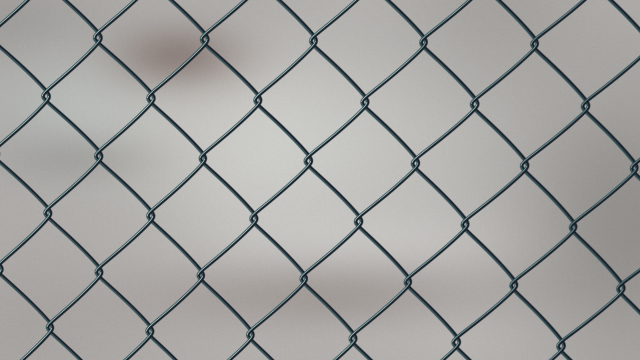
Write a WebGL 1 fragment shader that draws this pattern.

```glsl
precision highp float;

// Chain-link wire mesh in front of a soft, out-of-focus grey backdrop.
// A gently bent lattice is inverted per pixel; each wire is a rounded zigzag
// down its own column, hooked on its neighbours and shaded as a round rod.

uniform vec2 u_resolution;

const float PI = 3.14159265;
const float WIRE_RADIUS = 0.0050;
const vec2 CELL = vec2(0.2838, 0.1616);

float hash(vec2 p) {
  return fract(sin(dot(p, vec2(127.1, 311.7))) * 43758.5453);
}

float noise(vec2 p) {
  vec2 i = floor(p);
  vec2 f = fract(p);
  f = f * f * (3.0 - 2.0 * f);
  return mix(mix(hash(i), hash(i + vec2(1.0, 0.0)), f.x),
             mix(hash(i + vec2(0.0, 1.0)), hash(i + vec2(1.0, 1.0)), f.x), f.y);
}

float blob(vec2 p, vec2 center, vec2 radius) {
  vec2 d = (p - center) / radius;
  return exp(-dot(d, d));
}

// Blurred patches of light and shade.
vec3 backdrop(vec2 p) {
  vec3 warm = vec3(0.85, 1.05, 1.08);
  vec3 col = vec3(0.692, 0.682, 0.672);
  col += vec3(0.105, 0.115, 0.110) * blob(p, vec2(0.82, 0.60), vec2(0.46, 0.27));
  col += 0.055 * blob(p, vec2(1.05, 0.32), vec2(0.40, 0.09));
  col += 0.030 * blob(p, vec2(1.22, 0.06), vec2(0.45, 0.10));
  col += vec3(0.01, 0.03, 0.03) * blob(p, vec2(0.18, 0.72), vec2(0.22, 0.15));
  col -= 0.200 * warm * blob(p, vec2(0.50, 0.84), vec2(0.18, 0.085));
  col -= 0.080 * blob(p, vec2(0.00, 0.96), vec2(0.25, 0.13));
  col -= 0.075 * blob(p, vec2(0.24, 0.56), vec2(0.20, 0.07));
  col -= 0.130 * blob(p, vec2(1.76, 0.36), vec2(0.32, 0.34));
  col -= 0.040 * blob(p, vec2(1.50, 0.98), vec2(0.35, 0.18));
  col -= 0.080 * warm * blob(p, vec2(0.86, 0.18), vec2(0.45, 0.09));
  col -= 0.030 * warm * blob(p, vec2(0.12, 0.12), vec2(0.35, 0.20));
  return col + 0.035 * (noise(p * vec2(3.0, 5.0)) - 0.5);
}

// Lattice (column, row) to position, with y pointing down.
vec2 latticeToCanvas(vec2 g) {
  float cr = g.x * g.y;
  return CELL * g
       + vec2(-0.0102 + 0.00197 * g.x * g.x + 0.0049 * g.y - 0.0039 * cr,
              0.4270 - 0.0008 * g.y * g.y + 0.0067 * g.x + 0.0012 * cr);
}

// Fixed-point inverse of the slightly bent lattice.
vec2 canvasToLattice(vec2 q) {
  vec2 g = (q - vec2(0.0, 0.427)) / CELL;
  for (int i = 0; i < 6; i++) {
    g += (q - latticeToCanvas(g)) / CELL;
  }
  return g;
}

// Column of wire n at a given row: rounded zigzag that overshoots at each hook.
float wireColumn(float n, float row) {
  float t = acos(0.985 * cos(PI * (row + n))) / PI;
  float swing = mix(-0.14, 1.10, t) + 0.2 * t * (1.0 - t);
  float sway = 0.012 * (noise(vec2(n * 7.0, row)) - 0.5);
  return 0.5 * (n + swing) + sway;
}

// Signed distance across wire n, negative on its left side.
float wireOffset(vec2 g, float n) {
  float h = 0.015;
  float width = CELL.x + 0.0039 * (g.x - g.y);
  float slope = (wireColumn(n, g.y + h) - wireColumn(n, g.y - h)) / (2.0 * h);
  slope *= width / CELL.y;
  return (g.x - wireColumn(n, g.y)) * width / sqrt(1.0 + slope * slope);
}

// Dark coated rod; rising strands catch a pale glint on their upper edge.
vec3 wireColor(float side, float rising, float glint) {
  vec3 dark = vec3(0.10, 0.12, 0.155);
  vec3 teal = vec3(0.17, 0.29, 0.32);
  vec3 pale = vec3(0.70, 0.79, 0.77);
  vec3 col = mix(teal, dark, smoothstep(-0.7, 0.55, side));
  float band = exp(-pow((side + 0.38) / 0.30, 2.0));
  return mix(col, pale, band * glint * mix(0.14, 0.80, rising));
}

void main() {
  vec2 p = gl_FragCoord.xy / u_resolution.y;
  vec2 g = canvasToLattice(vec2(p.x, 1.0 - p.y));
  float soft = 0.75 / u_resolution.y + 0.0003;
  vec3 col = backdrop(p);

  // Falling strands first, then rising strands on top of them.
  for (int layer = 0; layer < 2; layer++) {
    float rising = float(layer);
    for (int i = -1; i <= 1; i++) {
      float n = floor(2.0 * g.x) + float(i);
      float isRising = step(1.0, mod(g.y + n, 2.0));
      float d = wireOffset(g, n);
      float cover = 1.0 - smoothstep(-soft, soft, abs(d) - WIRE_RADIUS);
      float wear = 0.75 + 0.5 * noise(vec2(n * 5.0, g.y * 6.0));
      float glint = wear * mix(1.0, 0.5, smoothstep(0.9, 1.7, p.x));
      vec3 rod = wireColor(d / WIRE_RADIUS, rising, min(glint, 1.0));
      col = mix(col, rod, cover * (1.0 - abs(isRising - rising)));
    }
  }

  // Fine grain.
  col += 0.012 * (hash(floor(p * 288.0)) - 0.5);
  gl_FragColor = vec4(clamp(col, 0.0, 1.0), 1.0);
}
```
